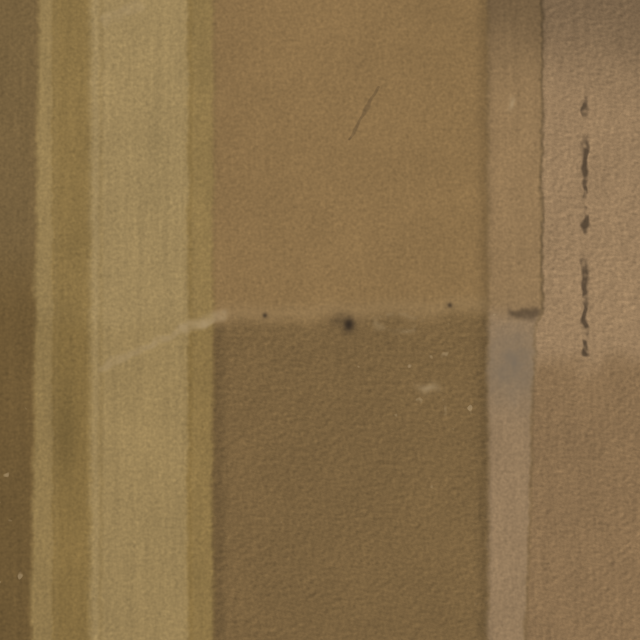
Write a WebGL 2 fragment shader that draws this texture.

```glsl
#version 300 es
precision highp float;
// Weathered stone wall: vertical moulded bands beside a recessed panel.
// Soft steps lay out bands and joints; gradient noise adds stains, grain and
// streaks, and thresholded noise breaks off pits, mortar and plaster flecks.
uniform vec2 u_resolution;
out vec4 fragColor;

#define GRAIN 0.085
#define RELIEF 0.14
#define STAIN 0.075
#define STREAK 0.065
#define WOBBLE 0.004

const vec3 SHADOW = vec3(0.430, 0.345, 0.210);
const vec3 OLIVE = vec3(0.615, 0.525, 0.355);
const vec3 OCHRE = vec3(0.565, 0.472, 0.295);
const vec3 PANEL_TOP = vec3(0.548, 0.440, 0.290);
const vec3 PANEL_LOW = vec3(0.478, 0.385, 0.252);
const vec3 ROSE = vec3(0.600, 0.493, 0.368);
const vec3 ROSE_LOW = vec3(0.548, 0.442, 0.316);
const vec3 MAUVE = vec3(0.585, 0.485, 0.365);
const vec3 GREY = vec3(0.49, 0.43, 0.355);
const vec3 PLASTER = vec3(0.70, 0.61, 0.47);
const vec3 SOOT = vec3(0.22, 0.18, 0.14);

vec2 hash2(vec2 p) {
  vec3 q = fract(p.xyx * vec3(0.1031, 0.1030, 0.0973));
  q += dot(q, q.yzx + 33.33);
  return fract((q.xx + q.yz) * q.zy);
}
float corner(vec2 i, vec2 f, vec2 o) { return dot(hash2(i + o) * 2.0 - 1.0, f - o); }
float gnoise(vec2 p) {
  vec2 i = floor(p), f = p - i, u = f * f * (3.0 - 2.0 * f), e = vec2(1, 0);
  return mix(mix(corner(i, f, e.yy), corner(i, f, e.xy), u.x),
             mix(corner(i, f, e.yx), corner(i, f, e.xx), u.x), u.y);
}
float fbm(vec2 p) {
  float sum = 0.0, amp = 0.6;
  for (int k = 0; k < 4; k++) {
    sum += amp * gnoise(p);
    p = mat2(1.6, 1.2, -1.2, 1.6) * p + 7.3;
    amp *= 0.55;
  }
  return sum;
}
float rise(float edge, float x, float w) { return smoothstep(edge - w, edge + w, x); }
float band(float a, float b, float x, float w) { return rise(a, x, w) - rise(b, x, w); }
float bump(float x, float c, float w) { x = (x - c) / w; return exp(-x * x); }
float spot(vec2 p, vec2 c, vec2 r) { return bump(p.x, c.x, r.x) * bump(p.y, c.y, r.y); }
float stroke(vec2 p, vec2 a, vec2 b, float w) {
  vec2 d = b - a;
  float t = clamp(dot(p - a, d) / dot(d, d), 0.0, 1.0);
  return 1.0 - smoothstep(0.2 * w, w, length(p - a - d * t));
}

void main() {
  vec2 p = gl_FragCoord.xy / u_resolution;
  vec2 w = p + 0.009 * vec2(gnoise(p * 55.0), gnoise(p * 55.0 + 5.0));
  float x = p.x + WOBBLE * (gnoise(p * vec2(8, 20)) + gnoise(p * 90.0));
  float stain = fbm(p * 5.0), blotch = fbm(p * 17.0 + 9.0);
  float rubble = gnoise(p * vec2(48, 62)) + 0.6 * gnoise(p * 115.0 + 3.0);

  // Masks: the right pilaster narrows under its joint.
  float leftEdge = mix(0.047, 0.061, p.y);
  float rightEdge = mix(mix(0.822, 0.838, p.y * 2.0), 0.847, rise(0.5, p.y, 0.015));
  float moulding = band(leftEdge, 0.334, x, 0.006), panel = band(0.334, 0.762, x, 0.007);
  float pilaster = band(0.762, rightEdge, x, 0.007), wall = rise(rightEdge, x, 0.005);
  float joint = 0.503 + 0.022 * (p.x - 0.55) + 0.012 * gnoise(p * vec2(24, 3));
  float lower = 1.0 - rise(joint, p.y + 0.018 * blotch, 0.016);
  float wallLow = 1.0 - rise(0.435, p.y + 0.05 * blotch, 0.03);

  // Base colour of each band.
  vec3 mould = mix(OCHRE, OLIVE, 0.5 * band(leftEdge, 0.085, x, 0.009) + band(0.142, 0.291, x, 0.009));
  mould -= 0.022 * band(0.085, 0.138, x, 0.012) + 0.015 * lower;
  mould += 0.016 * (bump(x, 0.147, 0.006) + bump(x, 0.290, 0.003));
  mould -= 0.022 * (bump(x, 0.158, 0.004) + bump(x, 0.297, 0.004) + bump(x, 0.084, 0.003));
  vec3 col = mix(SHADOW + 0.04 * rise(0.58, p.y, 0.08), mould, moulding);
  col = mix(col, mix(PANEL_TOP, PANEL_LOW, lower), panel);
  col = mix(col, mix(mix(PANEL_TOP, ROSE, 0.5), MAUVE, lower), pilaster);
  col = mix(col, mix(ROSE, ROSE_LOW, wallLow), wall);

  // Stains, streaks, grain and edge shading.
  float rough = 0.4 + 0.6 * max(panel * lower, wall);
  vec2 q = p * vec2(100, 145);
  float relief = fbm(q) - fbm(q + vec2(0.4, -0.5));
  float streak = fbm(p * vec2(75, 3.5)) + 0.6 * gnoise(p * vec2(140, 12));
  col *= 1.0 + STAIN * (stain + blotch) + STREAK * streak * (1.0 - 0.85 * panel);
  col *= 1.0 + RELIEF * rough * relief + GRAIN * (gnoise(p * 150.0) + gnoise(p * 230.0));
  col *= 1.0 - 0.09 * rough * smoothstep(0.35, 0.8, gnoise(p * 85.0 + 30.0) + 0.5 * blotch);
  col *= 1.0 - 0.20 * (pilaster + wall) * rise(0.92, p.y + 0.15 * stain, 0.09);
  col *= 1.0 - 0.12 * moulding * spot(w, vec2(0.10, 0.33), vec2(0.025, 0.10)) * (1.0 + 2.0 * blotch);
  col *= 1.0 - 0.10 * bump(x, 0.342, 0.010) * lower - 0.10 * bump(x, 0.757, 0.010);
  col *= 1.0 - (0.15 - 0.11 * lower) * bump(x, rightEdge, 0.003);
  col = mix(col, GREY, pilaster * spot(w, vec2(0.80, 0.43), vec2(0.05, 0.06)) * (0.75 + rubble * 0.4));

  // Broken mortar along the joints and scattered plaster.
  float mortar = max(0.7 * stroke(w, vec2(0.16, 0.425), vec2(0.29, 0.487), 0.010),
                     stroke(w, vec2(0.29, 0.487), vec2(0.35, 0.508), 0.014));
  mortar = max(mortar, 0.7 * stroke(w, vec2(0.165, 0.97), vec2(0.215, 0.99), 0.014));
  mortar *= 0.4 + 0.4 * blotch + 0.3 * rubble;
  mortar += 0.25 * bump(length((w - vec2(0.622, 0.495)) / vec2(0.031, 0.013)), 1.0, 0.3) * rise(0.0, rubble, 0.3);
  col = mix(col, PLASTER, mortar + 0.12 * panel * bump(p.y, joint + 0.012, 0.014));
  float loose = lower * panel * (0.13 + 0.3 * spot(p, vec2(0.68, 0.39), vec2(0.08, 0.09)));
  loose += 0.45 * pilaster * spot(p, vec2(0.80, 0.49), vec2(0.04, 0.025)) + 0.3 * lower * (1.0 - rise(leftEdge, x, 0.002));
  float fleck = smoothstep(0.0, 0.28, rubble + loose - 0.72) * step(0.02, loose);
  fleck = max(fleck, max(spot(w, vec2(0.67, 0.394), vec2(0.014, 0.007)), spot(w, vec2(0.80, 0.838), vec2(0.006, 0.009))));
  col = mix(col, PLASTER, 0.55 * fleck);

  // Holes, notch, scratch and the broken dark line.
  float hole = max(spot(p, vec2(0.545, 0.493), vec2(0.009, 0.011)), 0.3 * spot(w, vec2(0.535, 0.499), vec2(0.02, 0.011)));
  hole = max(hole, 0.7 * max(spot(p, vec2(0.414, 0.507), vec2(0.004)), spot(p, vec2(0.703, 0.523), vec2(0.004))));
  hole = max(hole, 0.5 * band(0.795, 0.843, w.x, 0.006) * bump(w.y, 0.511, 0.008));
  hole = max(hole, 0.25 * stroke(w, vec2(0.592, 0.863), vec2(0.546, 0.783), 0.004));
  float dash = rise(0.0, gnoise(vec2(3.7, p.y * 30.0)) + 0.5 * gnoise(p * 110.0), 0.25);
  float thick = 0.007 + 0.004 * bump(p.y, 0.60, 0.035);
  hole = max(hole, 0.65 * dash * stroke(w, vec2(0.914, 0.85), vec2(0.915, 0.445), thick));
  fragColor = vec4(mix(col, SOOT, hole), 1.0);
}
```
